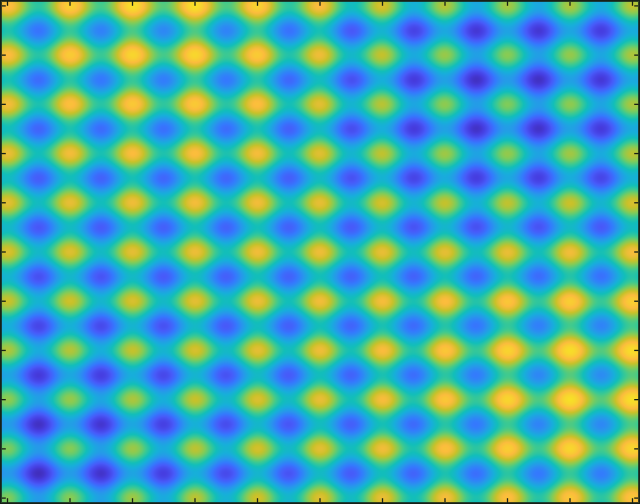
A Shadertoy shader for this pattern:

```glsl
#define REPEATS 10.24       // waves across and down
#define BASE 0.47           // mean level
#define WAVE 0.1575         // amplitude of each cosine
#define HILL_SPREAD 9.0     // falloff of the slow swells, in squared waves
#define FRAME_WIDTH 0.0036  // line sizes as fractions of the height
#define TICK_WIDTH 0.0026
#define TICK_LENGTH 0.0115
#define INK vec3(0.09, 0.13, 0.09)

const float TAU = 6.2831853;

// Indigo, blue, teal, green, gold, yellow
const vec3 RAMP[13] = vec3[13](
    vec3(0.242, 0.150, 0.660), vec3(0.276, 0.240, 0.878),
    vec3(0.278, 0.356, 0.977), vec3(0.202, 0.479, 0.991),
    vec3(0.154, 0.590, 0.922), vec3(0.089, 0.684, 0.855),
    vec3(0.070, 0.746, 0.725), vec3(0.239, 0.790, 0.566),
    vec3(0.504, 0.799, 0.348), vec3(0.785, 0.757, 0.162),
    vec3(0.984, 0.737, 0.238), vec3(0.970, 0.858, 0.167),
    vec3(0.977, 0.984, 0.081));

// Slow swells: centre in waves, signed height
const vec3 HILLS[5] = vec3[5](
    vec3(-2.2, 5.3, 0.15), vec3(4.5, -2.6, 0.15),
    vec3(2.7, 3.0, -0.135), vec3(-4.7, -4.3, -0.125),
    vec3(-0.3, 0.3, 0.04));

vec3 heatColor(float level) {
    float s = clamp(level, 0.0, 1.0) * 12.0;
    int i = min(int(s), 11);
    return mix(RAMP[i], RAMP[i + 1], s - float(i));
}

float surfaceLevel(vec2 p) {
    vec2 wave = cos(TAU * p);
    float level = BASE + WAVE * (wave.x + wave.y);
    for (int i = 0; i < 5; i++) {
        vec2 d = p - HILLS[i].xy;
        level += HILLS[i].z * exp(-dot(d, d) / HILL_SPREAD);
    }
    return level;
}

// Coverage of everything closer than reach
float cover(float dist, float reach, float pixel) {
    return clamp((reach - dist) / pixel + 0.5, 0.0, 1.0);
}

void mainImage(out vec4 fragColor, in vec2 fragCoord) {
    float pixel = 1.0 / iResolution.y;
    vec2 size = iResolution.xy * pixel;
    vec2 pos = fragCoord * pixel;
    vec2 p = (pos / size - 0.5) * REPEATS;

    vec3 color = heatColor(surfaceLevel(p));

    // Border with a tick at every crest
    vec2 edge = min(pos, size - pos);
    vec2 tick = abs(p - round(p)) * size / REPEATS;
    float ink = cover(min(edge.x, edge.y), FRAME_WIDTH, pixel);
    ink = max(ink, cover(tick.x, TICK_WIDTH * 0.5, pixel) * cover(edge.y, TICK_LENGTH, pixel));
    ink = max(ink, cover(tick.y, TICK_WIDTH * 0.5, pixel) * cover(edge.x, TICK_LENGTH, pixel));

    fragColor = vec4(mix(color, INK, ink), 1.0);
}
```
